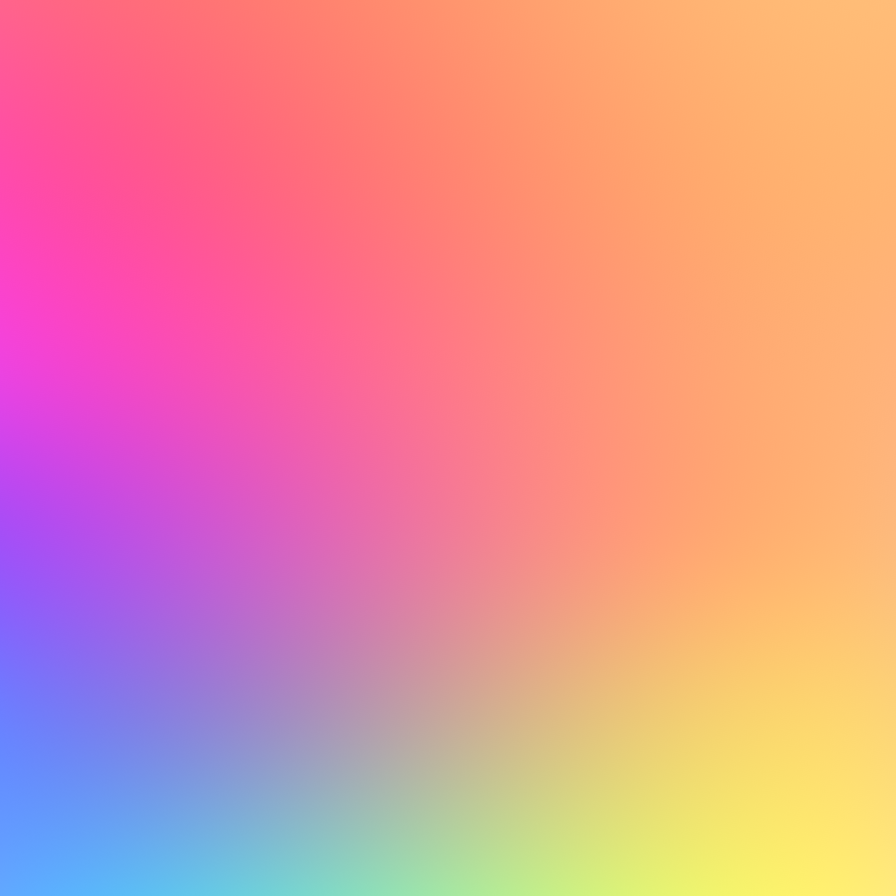
Give the GLSL for this background, as a Shadertoy shader.

```glsl
// Soft mesh gradient: pink and violet at left, peach at right, blue to lime to yellow below.

#define ROWS 6
#define DITHER 0.004

// Smooth curve through evenly spaced colour stops, t from 0 to 1
vec3 ramp(vec3 stops[ROWS], float t) {
    float s = clamp(t, 0.0, 1.0) * float(ROWS - 1);
    int i = min(int(s), ROWS - 2);
    float f = s - float(i);
    vec3 b = stops[i];
    vec3 c = stops[i + 1];
    // Extend the curve straight past both ends
    vec3 a = i > 0 ? stops[max(i - 1, 0)] : 2.0 * b - c;
    vec3 d = i < ROWS - 2 ? stops[min(i + 2, ROWS - 1)] : 2.0 * c - b;
    return b + 0.5 * f * (c - a + f * (2.0 * a - 5.0 * b + 4.0 * c - d
             + f * (3.0 * (b - c) + d - a)));
}

// Cubic weights for four columns at x = 0, 1/3, 2/3 and 1
vec4 columnWeights(float x) {
    float u = 3.0 * x;
    float p = u - 1.0, q = u - 2.0, r = u - 3.0;
    return vec4(-p * q * r / 6.0, u * q * r / 2.0, -u * p * r / 2.0, u * p * q / 6.0);
}

float hash(vec2 p) {
    return fract(sin(dot(p, vec2(127.1, 311.7))) * 43758.5);
}

void mainImage(out vec4 fragColor, in vec2 fragCoord) {
    vec2 uv = fragCoord / iResolution.xy;
    float down = 1.0 - uv.y;

    // Vertical ramps, listed from top to bottom
    vec3 pinkToBlue = ramp(vec3[ROWS](
        vec3(1.00, 0.39, 0.55), vec3(1.00, 0.29, 0.68), vec3(0.94, 0.26, 0.87),
        vec3(0.64, 0.31, 0.97), vec3(0.42, 0.50, 1.00), vec3(0.38, 0.66, 1.00)), down);
    vec3 coralToTeal = ramp(vec3[ROWS](
        vec3(1.00, 0.50, 0.44), vec3(1.00, 0.42, 0.49), vec3(0.99, 0.37, 0.62),
        vec3(0.86, 0.39, 0.74), vec3(0.65, 0.56, 0.75), vec3(0.47, 0.84, 0.81)), down);
    vec3 orangeToLime = ramp(vec3[ROWS](
        vec3(1.00, 0.66, 0.44), vec3(1.00, 0.61, 0.43), vec3(1.00, 0.58, 0.47),
        vec3(0.99, 0.59, 0.49), vec3(0.90, 0.76, 0.49), vec3(0.83, 0.95, 0.49)), down);
    vec3 peachToYellow = ramp(vec3[ROWS](
        vec3(1.00, 0.74, 0.47), vec3(1.00, 0.71, 0.45), vec3(1.00, 0.70, 0.48),
        vec3(0.99, 0.73, 0.49), vec3(0.99, 0.83, 0.47), vec3(1.00, 0.92, 0.49)), down);

    // Blend the ramps across the canvas
    vec4 w = columnWeights(uv.x);
    vec3 color = pinkToBlue * w.x + coralToTeal * w.y + orangeToLime * w.z + peachToYellow * w.w;

    // Faint dither against banding
    color += DITHER * (hash(fragCoord) - 0.5);
    fragColor = vec4(clamp(color, 0.0, 1.0), 1.0);
}
```
